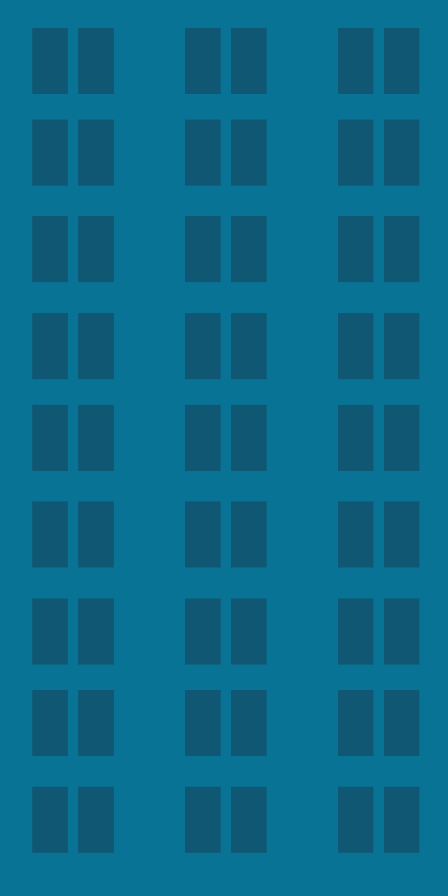
Give the GLSL for this pattern, as a WebGL 1 fragment shader.

```glsl
precision highp float;
// Teal facade with three columns and nine rows of paired dark window panes.
uniform vec2 u_resolution;

// Signed distance to an axis-aligned box centred on the origin.
float boxDistance(vec2 p, vec2 halfSize) {
    vec2 d = abs(p) - halfSize;
    return length(max(d, 0.0)) + min(max(d.x, d.y), 0.0);
}

// Rows step evenly, with the second and third of every three nudged upward.
float rowCentre(float row) {
    float phase = mod(row, 3.0);
    float nudge = phase < 0.5 ? 0.0 : (phase < 1.5 ? 3.0 : 1.7);
    return 52.3 + 81.5 * row - nudge;
}

void main() {
    // Design space: 384 wide, 768 high, y measured downward from the top.
    vec2 uv = gl_FragCoord.xy / u_resolution;
    vec2 p = vec2(uv.x, 1.0 - uv.y) * vec2(384.0, 768.0);
    float pixel = 384.0 / u_resolution.x;

    // Nearest column and row; clamping leaves the bottom margin empty.
    float column = clamp(floor((p.x + 3.0) / 131.0), 0.0, 2.0);
    float row = clamp(floor((p.y - 11.0) / 81.5), 0.0, 8.0);
    vec2 local = p - vec2(62.6 + 131.0 * column, rowCentre(row));

    // Mirror across the mullion to get both panes of a window.
    vec2 paneSpace = vec2(abs(local.x) - 19.7, local.y);
    float pane = boxDistance(paneSpace, vec2(15.2, 28.3));
    float coverage = 1.0 - smoothstep(-0.5 * pixel, 0.5 * pixel, pane);

    vec3 wall = vec3(0.03, 0.45, 0.58);
    vec3 glass = vec3(0.06, 0.34, 0.45);
    gl_FragColor = vec4(mix(wall, glass, coverage), 1.0);
}
```
